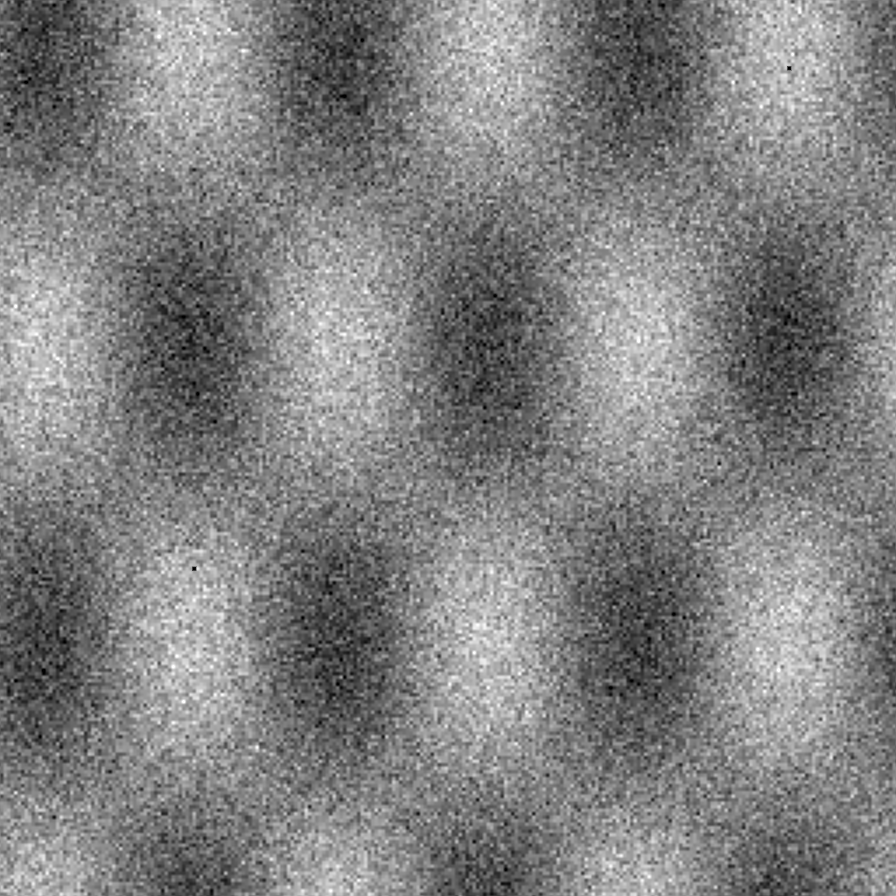
Give the GLSL for this pattern, as a WebGL 2 fragment shader.

```glsl
#version 300 es
precision highp float;
// Soft checker of grey ovals (product of two cosine waves) under film grain.

#define REPEATS vec2(3.0, 1.5)          // full waves across and down
#define DARK_CENTRE vec2(0.045, 0.949)  // middle of one dark oval
#define MID_GREY 0.502
#define WAVE_CONTRAST 0.24
#define GRAIN_STRENGTH 0.115
#define GRAIN_CELLS 256.0               // grains along each side
#define SPECK_COUNT 2
#define SPECK_START vec2(55.0, 93.0)    // in grain cells
#define SPECK_STEP vec2(170.0, 143.0)

uniform vec2 u_resolution;
out vec4 fragColor;

const float TAU = 6.2831853;

uint scramble(uint n) {
    n = (n ^ (n >> 16)) * 0x7feb352du;
    n = (n ^ (n >> 15)) * 0x846ca68bu;
    return n ^ (n >> 16);
}

// Uniform value strictly between 0 and 1.
float toUnit(uint n) {
    return (float(n >> 9) + 0.5) / 8388608.0;
}

// Normally distributed value for one grain cell (Box-Muller).
float gaussian(vec2 cell) {
    ivec2 c = ivec2(cell) + 8;
    uint first = scramble(uint(c.x) + scramble(uint(c.y)));
    uint second = scramble(first + 0x9e3779b9u);
    return sqrt(-2.0 * log(toUnit(first))) * cos(TAU * toUnit(second));
}

// Grain eased between cell centres.
float grain(vec2 p) {
    vec2 cell = floor(p);
    vec2 t = smoothstep(0.0, 1.0, p - cell);
    float lower = mix(gaussian(cell), gaussian(cell + vec2(1, 0)), t.x);
    float upper = mix(gaussian(cell + vec2(0, 1)), gaussian(cell + vec2(1, 1)), t.x);
    return mix(lower, upper, t.y);
}

// Coverage of the rare black dropouts, each one grain wide.
float specks(vec2 p) {
    float cover = 0.0;
    for (int i = 0; i < SPECK_COUNT; i++) {
        vec2 d = abs(p - SPECK_START - SPECK_STEP * float(i));
        cover = max(cover, 1.0 - smoothstep(0.25, 0.85, max(d.x, d.y)));
    }
    return cover;
}

void main() {
    vec2 uv = gl_FragCoord.xy / u_resolution;

    // Alternating light and dark ovals
    vec2 wave = cos(TAU * REPEATS * (uv - DARK_CENTRE));
    float grey = MID_GREY - WAVE_CONTRAST * wave.x * wave.y;

    // Grain and dropouts
    vec2 grainPos = uv * GRAIN_CELLS - 0.5;
    grey += GRAIN_STRENGTH * grain(grainPos);
    grey *= 1.0 - specks(grainPos);

    fragColor = vec4(vec3(clamp(grey, 0.0, 1.0)), 1.0);
}
```
